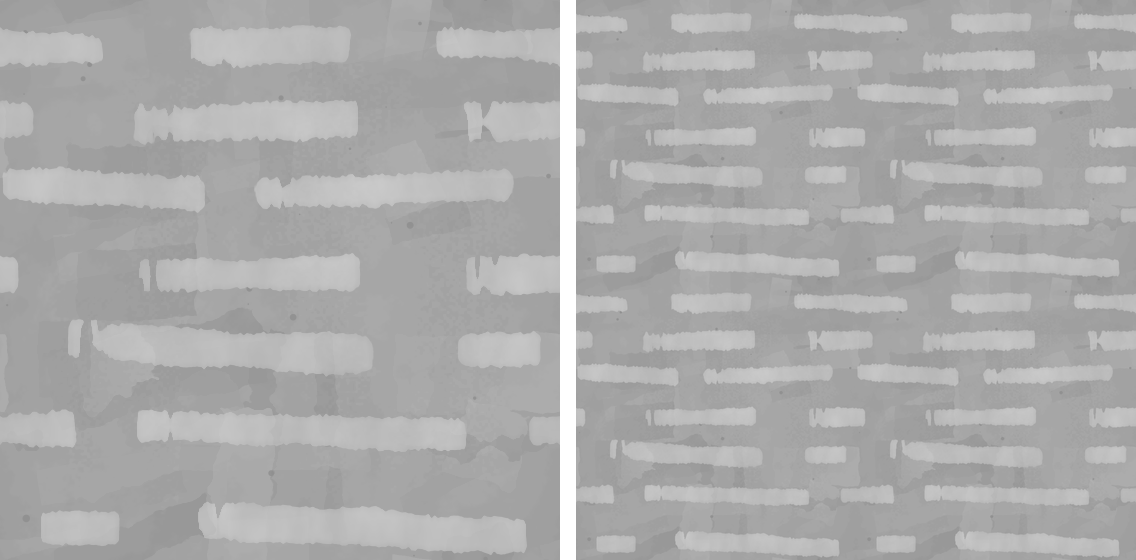
Left: one tile. Right: repeated 2 by 2.
A WebGL 1 fragment shader for this texture:

```glsl
precision highp float;
// Seamless grey painted wall: ragged pale horizontal dashes over layered, mottled brushwork.
uniform vec2 u_resolution;

const float ROWS = 7.0;             // rows of pale dashes
const int SWIPES = 46;              // background brush swipes
const int SPOTS = 30;               // dark paint specks
const float WALL_TONE = 0.643;
const float WALL_DARK = 0.588;
const float WALL_LIGHT = 0.690;
const float SPOT_TONE = 0.555;
const float DASH_TONE = 0.747;
const float DASH_CONTRAST = 0.085;
const float TONE_STEP = 0.013;      // flat steps between paint tones
const float DASH_HEIGHT = 0.029;    // half height of a dash
const float BRISTLE = 0.013;        // raggedness of dash edges

float hash(vec2 p) {
  return fract(sin(dot(p, vec2(127.1, 311.7))) * 43758.5453);
}

// Value noise that wraps after a whole number of cells.
float noise(vec2 uv, vec2 cells) {
  vec2 p = uv * cells;
  vec2 i = floor(p);
  vec2 f = p - i;
  f = f * f * (3.0 - 2.0 * f);
  vec2 a = mod(i, cells);
  vec2 b = mod(i + 1.0, cells);
  return mix(mix(hash(a), hash(vec2(b.x, a.y)), f.x),
             mix(hash(vec2(a.x, b.y)), hash(b), f.x), f.y);
}

float fbm(vec2 uv, vec2 cells) {
  float sum = 0.0;
  float weight = 0.533;
  for (int i = 0; i < 4; i++) {
    sum += weight * noise(uv, cells);
    cells *= 2.0;
    weight *= 0.5;
  }
  return sum;
}

// Shortest offset on the repeating canvas.
vec2 wrap(vec2 d) {
  return fract(d + 0.5) - 0.5;
}

float box(vec2 p, vec2 halfSize, float radius) {
  vec2 q = abs(p) - halfSize + radius;
  return length(max(q, 0.0)) + min(max(q.x, q.y), 0.0) - radius;
}

float cover(float d, float soft) {
  return 1.0 - smoothstep(-soft, soft, d);
}

// Overlapping slanted and upright swipes, broken into flat crumbly tones.
float wall(vec2 uv, float soft) {
  float rough = fbm(uv, vec2(24.0)) - 0.5;
  float tone = WALL_TONE + 0.05 * (fbm(uv, vec2(6.0, 4.0)) - 0.5);
  for (int i = 0; i < SWIPES; i++) {
    float id = float(i);
    vec2 center = vec2(hash(vec2(id, 1.0)), hash(vec2(id, 2.0)));
    float upright = step(0.72, hash(vec2(id, 3.0)));
    float angle = mix(-0.03, 0.48, hash(vec2(id, 4.0))) + 1.3 * upright;
    vec2 size = vec2(mix(0.05, 0.2, hash(vec2(id, 5.0))),
                     mix(0.002, 0.075, hash(vec2(id, 6.0))));
    float c = cos(angle);
    float s = sin(angle);
    vec2 p = wrap(uv - center);
    p = vec2(c * p.x + s * p.y, c * p.y - s * p.x);
    float ragged = hash(vec2(id, 7.0));
    float d = box(p, size, 0.002) + rough * mix(0.006, 0.07, ragged * ragged);
    float paint = mix(WALL_DARK, WALL_LIGHT, hash(vec2(id, 8.0)));
    float load = mix(0.4, 0.85, clamp(0.5 + 0.5 * p.x / size.x, 0.0, 1.0));
    tone = mix(tone, paint, load * cover(d, soft));
  }
  float mottled = smoothstep(0.45, 0.65, fbm(uv, vec2(7.0, 3.0)));
  float grain = noise(uv, vec2(190.0)) - 0.5;
  tone += 0.022 * rough + grain * mix(0.002, 0.022, mottled);
  float level = tone / TONE_STEP;
  return TONE_STEP * (floor(level) + smoothstep(0.3, 0.7, fract(level)));
}

float spots(vec2 uv, float soft) {
  float mask = 0.0;
  for (int i = 0; i < SPOTS; i++) {
    float id = float(i);
    vec2 center = vec2(hash(vec2(id, 21.0)), hash(vec2(id, 22.0)));
    float size = hash(vec2(id, 23.0));
    float radius = mix(0.0012, 0.007, size * size);
    mask = max(mask, cover(length(wrap(uv - center)) - radius, soft));
  }
  return mask;
}

// Signed distance to the dashes, two of unequal length on each row.
float dashes(vec2 uv) {
  float fringe = 0.5 * noise(uv, vec2(170.0, 16.0)) + 0.3 * noise(uv, vec2(64.0, 18.0))
               + 0.5 * fbm(uv, vec2(30.0, 40.0)) - 0.65;
  float swell = noise(uv, vec2(9.0, 14.0)) - 0.5;
  float streak = smoothstep(0.45, 0.8, noise(uv, vec2(95.0, 13.0)));
  float nearest = 1.0;
  for (float row = 0.0; row < ROWS; row++) {
    float y = (row + 0.5 + 0.3 * (hash(vec2(row, 31.0)) - 0.5)) / ROWS;
    float start = hash(vec2(row, 32.0));
    float split = mix(0.27, 0.73, hash(vec2(row, 33.0)));
    for (float side = 0.0; side < 2.0; side++) {
      vec2 id = vec2(row, 34.0 + 7.0 * side);
      float span = mix(split, 1.0 - split, side);
      float x = start + mix(0.5 * split, 0.5 + 0.5 * split, side);
      float reach = 0.5 * (span - mix(0.07, 0.2, hash(id)));
      vec2 p = wrap(uv - vec2(x, y));
      p.y -= p.x * 0.1 * (hash(id + 1.0) - 0.5);
      float height = DASH_HEIGHT * mix(0.9, 1.2, hash(id + 2.0)) + 0.014 * swell;
      float dry = step(0.5, hash(id + 3.0)) * (1.0 - smoothstep(0.02, 0.09, p.x + reach));
      float d = box(p, vec2(reach, height), 0.016) + BRISTLE * fringe + 0.045 * dry * streak;
      nearest = min(nearest, d);
    }
  }
  return nearest;
}

void main() {
  vec2 uv = gl_FragCoord.xy / u_resolution;
  float soft = max(0.0012, 0.7 / u_resolution.y);
  float ground = wall(uv, soft);
  float tone = mix(ground, SPOT_TONE, 0.8 * spots(uv, soft));

  // Pale paint lets a little of the wall through.
  float pale = DASH_TONE + DASH_CONTRAST * (fbm(uv, vec2(15.0, 9.0)) - 0.5)
             + 0.35 * (ground - WALL_TONE);
  float d = dashes(uv);
  pale -= 0.018 * smoothstep(-0.012, 0.0, d);
  tone = mix(tone, pale, cover(d, soft));
  gl_FragColor = vec4(vec3(tone), 1.0);
}
```
